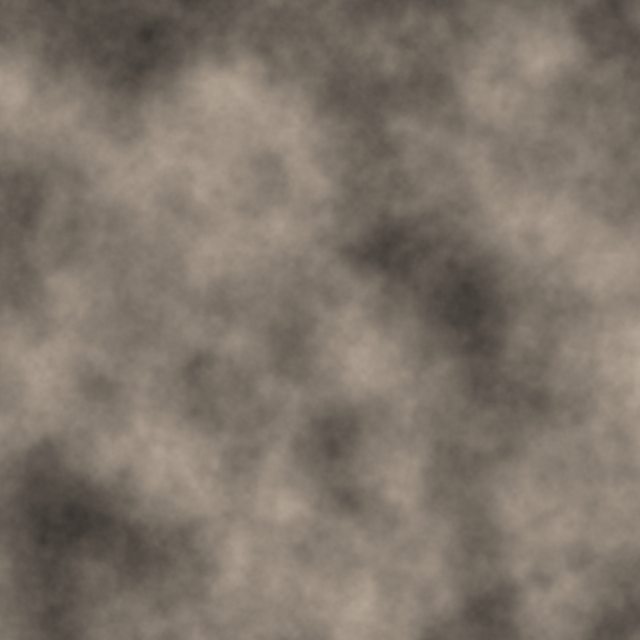
Give the GLSL for this texture, as a WebGL 2 fragment shader.

```glsl
#version 300 es
precision highp float;

uniform vec2 u_resolution;
out vec4 fragColor;

const int OCTAVES = 6;
const float BASE_CELLS = 6.0;
const float GAIN = 0.57;
const mat2 TURN = mat2(0.8, 0.6, -0.6, 0.8);
const vec3 SHADOW = vec3(0.113, 0.105, 0.098);
const vec3 HIGHLIGHT = vec3(0.813, 0.747, 0.676);

// Integer lattice hash, 0 to 1
float hash(ivec2 cell, uint seed) {
    uvec2 c = uvec2(cell);
    uint h = c.x * 1597u + c.y * 51749u + seed * 7919u;
    h = (h ^ (h >> 16)) * 0x7feb352du;
    h = (h ^ (h >> 15)) * 0x846ca68bu;
    h ^= h >> 16;
    return float(h >> 8) / 16777216.0;
}

// Smoothly interpolated value noise
float valueNoise(vec2 p, uint seed) {
    ivec2 cell = ivec2(floor(p));
    vec2 f = fract(p);
    vec2 w = f * f * (3.0 - 2.0 * f);
    float bottom = mix(hash(cell, seed), hash(cell + ivec2(1, 0), seed), w.x);
    float top = mix(hash(cell + ivec2(0, 1), seed), hash(cell + ivec2(1, 1), seed), w.x);
    return mix(bottom, top, w.y);
}

// Octaves of halving size, each turned to hide the lattice axes
float fbm(vec2 p, float gain, uint seed) {
    float sum = 0.0;
    float total = 0.0;
    float amplitude = 1.0;
    for (int i = 0; i < OCTAVES; i++) {
        sum += amplitude * valueNoise(p, seed + uint(i));
        total += amplitude;
        amplitude *= gain;
        p = TURN * p * 2.0 + vec2(0.37, 0.61);
    }
    return sum / total;
}

void main() {
    vec2 centred = gl_FragCoord.xy / u_resolution - 0.5;
    float cloud = fbm(TURN * centred * BASE_CELLS + 6.0, GAIN, 41u);
    fragColor = vec4(mix(SHADOW, HIGHLIGHT, cloud), 1.0);
}
```
